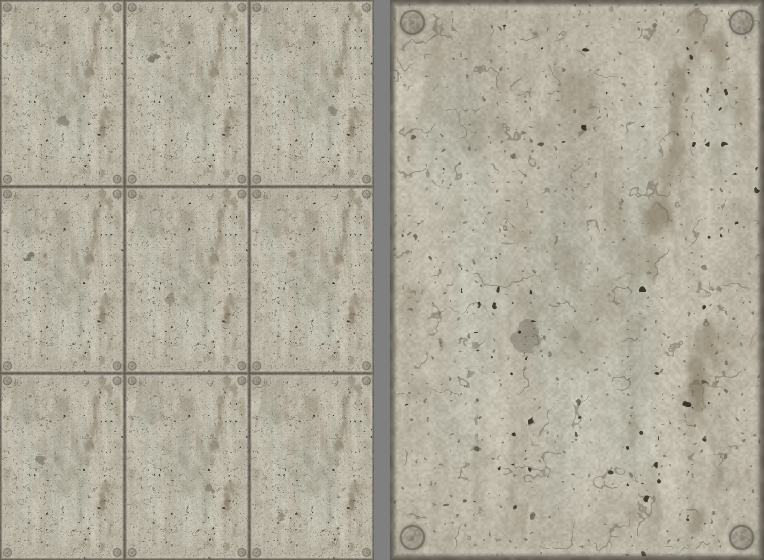
Left, the full canvas; right, a detail of the centre.
Give the GLSL for this texture, as a Shadertoy shader.

```glsl
// Weathered concrete cladding: a grid of tall panels with dark grooves and a screw in each corner.
// Wrapping value noise gives grain, streaks and hairlines; jittered cells give pits and specks.
// Every panel shares its surface, while one ragged stain per panel varies by hash.
#define PANELS 3.0
#define GROOVE 0.010
#define SCREW_INSET 0.060
#define SCREW_RADIUS 0.031
#define STAIN_RADIUS 0.042
#define LIGHT_CONCRETE vec3(0.800, 0.780, 0.718)
#define SHADE_CONCRETE vec3(0.640, 0.616, 0.556)
#define RUST_BROWN vec3(0.530, 0.485, 0.405)
#define STAIN_GREY vec3(0.390, 0.370, 0.315)
#define GROOVE_DARK vec3(0.390, 0.370, 0.330)
#define PIT_DARK vec3(0.170, 0.155, 0.125)

float hash(vec2 p) {
    return fract(sin(dot(p, vec2(127.1, 311.7))) * 43758.5453);
}

// Value noise over the unit panel; "grid" is its whole number of cells, so it wraps.
float noise(vec2 f, vec2 grid) {
    vec2 g = f * grid, i = floor(g), w = fract(g);
    w = w * w * (3.0 - 2.0 * w);
    vec2 a = mod(i, grid), b = mod(i + 1.0, grid);
    return mix(mix(hash(a), hash(vec2(b.x, a.y)), w.x),
               mix(hash(vec2(a.x, b.y)), hash(b), w.x), w.y);
}

float fbm(vec2 f, vec2 grid) {
    float sum = 0.0, amp = 0.5;
    for (int i = 0; i < 4; i++) {
        sum += amp * noise(f, grid);
        grid *= 2.0;
        amp *= 0.5;
    }
    return sum / 0.9375;
}

// Antialiased coverage of a shape from its signed distance.
float cover(float dist, float px) {
    return clamp(0.5 - dist / px, 0.0, 1.0);
}

// One jittered dot per cell, present with the given chance and kept inside its cell.
float dots(vec2 f, vec2 size, vec2 grid, float chance, float radius, float px) {
    vec2 id = mod(floor(f * grid), grid), seed = id + grid;
    vec2 centre = 0.2 + 0.6 * vec2(hash(seed + 3.1), hash(seed + 7.7));
    vec2 d = (fract(f * grid) - centre) / grid * size;
    d.x *= 0.75 + 0.6 * hash(seed + 1.9);
    float r = radius * mix(0.3, 1.0, hash(seed + 5.3));
    return cover(length(d) - r, px) * step(hash(seed), chance);
}

void mainImage(out vec4 fragColor, in vec2 fragCoord) {
    // Panel space: width 1, origin at the panel's lower left.
    vec2 size = vec2(1.0, iResolution.y / iResolution.x);
    vec2 grid = fragCoord / iResolution.xy * PANELS;
    vec2 id = mod(floor(grid), PANELS), f = fract(grid);
    vec2 p = f * size;
    float px = PANELS / iResolution.x;

    // Concrete body: clouds, vertical streaks and fine grain.
    float cloud = fbm(f, vec2(8.0, 6.0));
    float streak = fbm(f, vec2(20.0, 5.0));
    float grain = noise(f, vec2(150.0, 225.0));
    float mottle = noise(f, vec2(61.0, 83.0));
    float tone = 0.62 + 0.68 * (cloud - 0.5) + 0.62 * (streak - 0.5)
               + 0.50 * (grain - 0.5) + 0.22 * (mottle - 0.5);
    vec3 col = mix(SHADE_CONCRETE, LIGHT_CONCRETE, tone);
    col += vec3(-0.014, 0.0, 0.003) * smoothstep(0.45, 0.75, noise(f, vec2(9.0, 4.0)));

    // Brown weathering in small patches, strongest in a band on the right.
    float band = exp(-pow((f.x - 0.82) / 0.11, 2.0));
    float rust = smoothstep(0.50, 0.80, fbm(f, vec2(17.0, 13.0)));
    col = mix(col, RUST_BROWN, rust * (0.28 + 0.34 * band));

    // Knots down the band: a smear with a soft ragged rim.
    float ragged = fbm(f, vec2(22.0, 33.0)) - 0.5;
    for (int i = 0; i < 3; i++) {
        float k = float(i);
        vec2 centre = vec2(0.82 - 0.10 * mod(k, 2.0), 0.95 - 0.33 * k) * size;
        vec2 d = (p - centre) * vec2(1.25, 0.85);
        float r = length(d) + 0.08 * ragged;
        col = mix(col, RUST_BROWN, 0.50 * smoothstep(0.070, 0.010, r));
        float rim = cover(abs(r - 0.030) - 0.004, px) * smoothstep(-0.03, 0.03, d.x + d.y);
        col = mix(col, STAIN_GREY, 0.40 * rim);
    }

    // One stain per panel, with its own place, size and strength.
    vec2 spot = mix(vec2(0.2), vec2(0.72, 0.8), vec2(hash(id + 11.3), hash(id + 23.9)));
    vec2 toSpot = p - spot * size;
    float stainSize = STAIN_RADIUS * mix(0.5, 1.0, hash(id + 37.1));
    float stain = cover(length(toSpot) - stainSize + 0.10 * ragged, 2.0 * px);
    float satellite = smoothstep(0.028, 0.006, length(toSpot - vec2(0.13, 0.01)));
    float strength = mix(0.30, 0.80, hash(id + 41.7));
    col = mix(col, STAIN_GREY, strength * max(stain, 0.6 * satellite));

    // Broken hairlines: thin contours of noise, kept only in scattered patches.
    float contour = abs(fbm(f, vec2(13.0, 19.0)) - 0.5);
    float patches = smoothstep(0.58, 0.72, noise(f, vec2(25.0, 33.0)));
    col = mix(col, STAIN_GREY, 0.45 * patches * smoothstep(0.022, 0.004, contour));

    // Specks and pits with rough outlines, gathered into loose clusters.
    vec2 rough = vec2(noise(f, vec2(97.0, 131.0)), noise(f, vec2(89.0, 149.0))) - 0.5;
    vec2 warped = f + 0.008 * rough;
    float cluster = smoothstep(0.25, 0.65, noise(f, vec2(6.0, 8.0)) + 0.25 * (f.x - 0.5));
    float specks = dots(warped, size, vec2(46.0, 69.0), 0.22, 0.0040, px);
    float pits = dots(warped, size, vec2(23.0, 34.0), 0.24, 0.0068, px);
    float holes = dots(warped, size, vec2(11.0, 16.0), 0.12, 0.0110, px);
    col = mix(col, RUST_BROWN * 0.75, 0.65 * specks);
    col = mix(col, PIT_DARK, max(0.85 * pits * cluster, 0.90 * holes));

    // Corner screws: shaded disc, dark rim and a small central recess.
    vec2 c = p - 0.5 * size;
    vec2 s = c - sign(c) * (0.5 * size - SCREW_INSET);
    float r = length(s);
    vec3 metal = vec3(0.60, 0.58, 0.525) + 0.14 * (grain - 0.5) + 1.0 * (s.y - s.x);
    col *= 1.0 - 0.12 * smoothstep(SCREW_RADIUS + 0.014, SCREW_RADIUS, r);
    col = mix(col, metal, cover(r - SCREW_RADIUS, px));
    col = mix(col, GROOVE_DARK, 0.65 * cover(abs(r - SCREW_RADIUS) - 0.003, px));
    col = mix(col, GROOVE_DARK, 0.25 * cover(r - 0.007, px));

    // Grooves: narrow shadow, then a crisp dark core, with a faint lit lip.
    vec2 border = 0.5 * size - abs(c);
    float edge = min(border.x, border.y);
    col += 0.020 * smoothstep(0.012, 0.0, abs(edge - 0.026));
    col *= 1.0 - 0.22 * smoothstep(2.0 * GROOVE, GROOVE, edge);
    float core = cover(edge - GROOVE, px);
    col = mix(col, GROOVE_DARK + 0.10 * edge / GROOVE + 0.08 * (mottle - 0.5), core);

    fragColor = vec4(clamp(col, 0.0, 1.0), 1.0);
}
```
